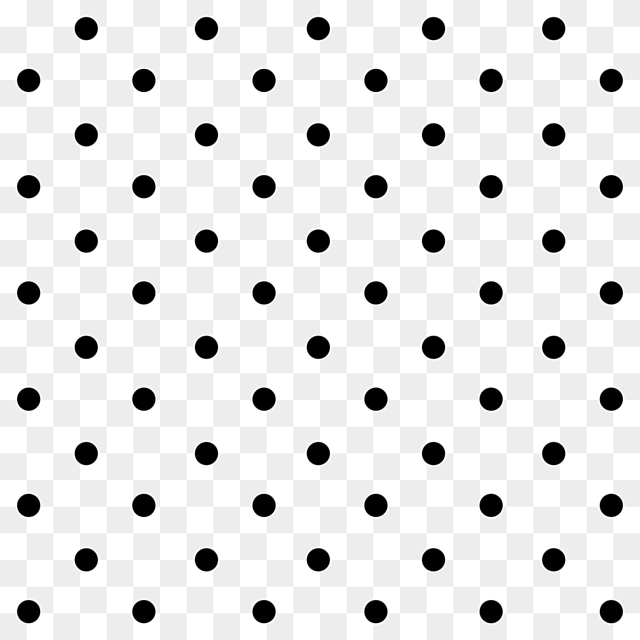
Reproduce this pattern procedurally as a three.js fragment shader.

```glsl
// Staggered black polka dots, each with a thin white rim, on a pale checkerboard.
// A loop over dot columns finds the nearest dot; rows repeat with mod, and
// the column spacing carries a few small irregular steps.

varying vec2 vUv;

const float PI = 3.14159265;
const float SOFTNESS = 0.0012;     // half width of a smoothed edge

const float CHECKS = 24.0;         // checker cells per side
const vec3 PAPER = vec3(1.0);
const vec3 CHECK_GREY = vec3(0.928);
const vec3 INK = vec3(0.0);

const int COLUMNS = 11;            // both staggered sets together
const float FIRST_COLUMN = 0.0448;
const float COLUMN_STEP = 0.0900;
const float ROW_PITCH = 0.1660;
const float EVEN_ROW = 0.0443;     // lowest dot in even columns
const float ODD_ROW = 0.1253;      // lowest dot in odd columns
const float DOT_RADIUS = 0.0181;
const float RIM_RADIUS = 0.0208;

// Coverage of the inside of a signed distance
float fill(float dist, float softness) {
  return 1.0 - smoothstep(-softness, softness, dist);
}

// Square wave from -1 to 1 with softened flanks
vec2 squareWave(vec2 p, float cells, float softness) {
  return clamp(sin(PI * cells * p) / (PI * cells * softness), -1.0, 1.0);
}

// One where the lower left cell and its diagonal neighbours lie
float checker(vec2 p, float cells, float softness) {
  vec2 wave = squareWave(p, cells, softness);
  return 0.5 + 0.5 * wave.x * wave.y;
}

// Column centre: even spacing plus uneven steps at three columns
float columnCentre(float column) {
  float drift = 0.0078 * step(2.5, column)
              - 0.0052 * step(4.5, column)
              + 0.0078 * step(8.5, column);
  return FIRST_COLUMN + COLUMN_STEP * column + drift;
}

// Offset to the nearest of evenly repeated positions
float repeatOffset(float x, float start, float pitch) {
  return mod(x - start + 0.5 * pitch, pitch) - 0.5 * pitch;
}

// Distance to the nearest dot centre
float nearestDot(vec2 p) {
  float nearest = 1.0;
  for (int i = 0; i < COLUMNS; i++) {
    float column = float(i);
    float start = mix(EVEN_ROW, ODD_ROW, mod(column, 2.0));
    vec2 offset = vec2(p.x - columnCentre(column),
                       repeatOffset(p.y, start, ROW_PITCH));
    nearest = min(nearest, length(offset));
  }
  return nearest;
}

void main() {
  // Checkered ground
  vec3 colour = mix(PAPER, CHECK_GREY, checker(vUv, CHECKS, 0.5 * SOFTNESS));

  // White rims, then black dots
  float dist = nearestDot(vUv);
  colour = mix(colour, PAPER, fill(dist - RIM_RADIUS, SOFTNESS));
  colour = mix(colour, INK, fill(dist - DOT_RADIUS, SOFTNESS));

  gl_FragColor = vec4(colour, 1.0);
}
```
